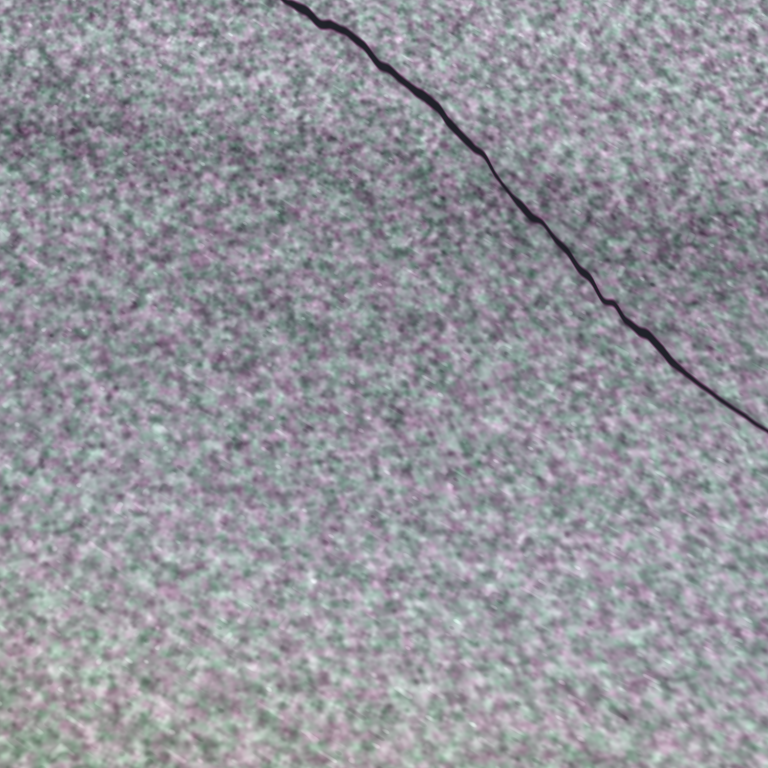
Reproduce this texture procedurally as a Shadertoy shader.

```glsl
// Worn asphalt seen at a slant: soft grey grain that grows toward the viewer,
// tinted green and mauve, under broad light and dark bands.
// Layered value noise makes the grain; a jagged curve makes the dark crack.

float hash(vec2 p) {
    return fract(sin(dot(p, vec2(127.1, 311.7))) * 43758.5453);
}

float noise(vec2 p) {
    vec2 i = floor(p), f = fract(p);
    f = f * f * (3.0 - 2.0 * f);
    return mix(mix(hash(i), hash(i + vec2(1, 0)), f.x),
               mix(hash(i + vec2(0, 1)), hash(i + vec2(1, 1)), f.x), f.y);
}

// Soft unit bump around zero
float bump(float x, float width) {
    return exp(-x * x / (width * width));
}

// Perspective ground coordinates: finer far away, leaning at the right
vec2 groundPlane(vec2 uv) {
    return vec2((uv.x - 0.1) * (76.0 + 36.0 * uv.y),
                84.0 * uv.y + 20.0 * uv.y * uv.y);
}

// Broad brightness of the surface without grain
float shading(vec2 uv) {
    float warp = 0.05 * (noise(uv * vec2(4.0, 7.0)) - 0.5);
    float y = uv.y + warp;
    float slope = 0.86 - 0.19 * uv.x;
    float left = 1.0 - smoothstep(0.1, 0.7, uv.x);
    float shade = mix(0.645, 0.575, smoothstep(0.05, 0.6, y));
    shade += 0.045 * smoothstep(0.0, 0.12, y - slope);
    shade -= 0.085 * bump(y - slope + 0.01, 0.075);
    shade += 0.035 * left * bump(y - 0.755, 0.03);
    shade -= 0.05 * left * smoothstep(0.93, 1.0, y);
    shade -= 0.025 * bump(y - 0.66 + 0.12 * uv.x, 0.07);
    return shade + 0.03 * (noise(uv * 9.0 + 4.0) - 0.5);
}

// Height of the crack above each x
float crackHeight(float x) {
    float along = (x - 0.385) / 0.615;
    float jag = 0.016 * (noise(vec2(x * 24.0, 3.0)) - 0.5)
              + 0.011 * (noise(vec2(x * 65.0, 8.0)) - 0.5);
    jag *= 1.0 - 0.85 * smoothstep(0.82, 0.9, x);
    return 1.0 - 0.562 * along + 0.024 * sin(6.283 * along) + jag;
}

void mainImage(out vec4 fragColor, in vec2 fragCoord) {
    vec2 uv = fragCoord / iResolution.xy;
    vec2 ground = groundPlane(uv);
    mat2 turn = mat2(0.8, 0.6, -0.6, 0.8);
    vec2 turned = turn * ground;

    // Grain brightness: two rotated layers and a finer one
    float grain = noise(ground * vec2(1.0, 0.9)) + noise(turned * 1.25 + 31.0)
                + 0.6 * noise(turn * turned * 2.1 + 57.0) - 1.3;
    float contrast = mix(0.21, 0.24, smoothstep(0.5, 0.9, uv.y));
    float value = shading(uv) + contrast * grain;

    // Sparse pale chips and dark pits
    float chips = noise(turned * vec2(0.75, 1.0) + 93.0);
    value += 0.13 * smoothstep(0.8, 1.0, chips);
    value -= 0.08 * smoothstep(0.2, 0.0, chips);

    // Cool cast in the middle, warmer near the viewer
    float cool = smoothstep(0.0, 0.45, uv.y + 0.25 * uv.x);
    vec3 color = value + mix(vec3(0.0, 0.002, -0.01), vec3(-0.008, -0.004, 0.03), cool);

    // Green and mauve mottling
    float tint = noise(ground * 0.85 + 71.0) + 0.6 * noise(turned * 1.5 + 13.0) - 0.8;
    color += tint * vec3(-0.075, 0.085, -0.02);

    // Crack with a slight colour fringe
    float gap = abs(uv.y - crackHeight(uv.x)) * 0.72;
    float halfWidth = 0.0015 + 0.0032 * noise(vec2(uv.x * 38.0, 21.0));
    halfWidth *= 1.0 - 0.4 * smoothstep(0.84, 0.95, uv.x);
    vec3 fringe = vec3(0.0003, -0.0003, 0.0001);
    vec3 open = 1.0 - smoothstep(halfWidth - 0.0015, halfWidth + 0.0025, gap + fringe);
    color *= 1.0 - 0.12 * bump(gap, 0.008);
    color = mix(color, vec3(0.10, 0.11, 0.14), open * 0.94);

    fragColor = vec4(clamp(color, 0.0, 1.0), 1.0);
}
```
